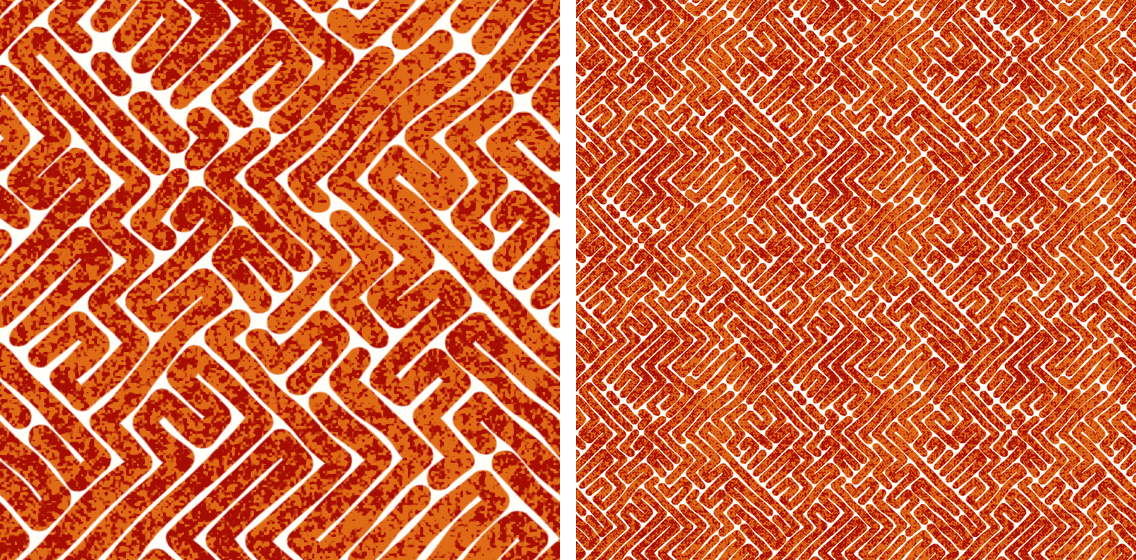
Left: one tile. Right: repeated 3 by 3.
This pattern is drawn by a Shadertoy shader. Its source:

```glsl
// Diagonal maze of rust-coloured worms on warm white, with speckled ink.
// A binary-tree maze on 2x2 blocks is outlined by a winding path; random
// cuts break it into worms, drawn as a distance to lattice segments.

const float TAU = 6.2831853;
const float TURNS = 14.0; // lattice steps per tile, even so that blocks wrap

float hash(vec2 p) {
    return fract(sin(dot(p, vec2(127.1, 311.7))) * 43758.5453);
}

vec2 wrap(vec2 cell, float period) {
    return floor(mod(cell + 0.5, period));
}

// Value noise that repeats after one canvas
float noise(vec2 uv, float freq) {
    vec2 p = uv * freq, i = floor(p), f = fract(p);
    f = f * f * (3.0 - 2.0 * f);
    vec2 a = wrap(i, freq), b = wrap(i + 1.0, freq);
    vec2 seed = vec2(freq * 0.37);
    return mix(mix(hash(a + seed), hash(vec2(b.x, a.y) + seed), f.x),
               mix(hash(vec2(a.x, b.y) + seed), hash(b + seed), f.x), f.y);
}

// Random value per block, repeating along the diagonal lattice
float blockHash(vec2 b, float seed) {
    return hash(wrap(vec2(b.x + b.y, b.x - b.y), TURNS) + seed);
}

// Each block opens into one neighbour: the next along x or along y
bool opens(vec2 b, vec2 axis) {
    return (blockHash(b, 3.7) < 0.5) == (axis.x > 0.5);
}

// Is node n joined to node n + axis?
bool linked(vec2 n, vec2 axis) {
    vec2 b = floor(n * 0.5), local = n - 2.0 * b, outward = axis.yx;
    if (dot(local, axis) > 0.5) return opens(b, axis);
    float far = dot(local, outward);
    bool passage = opens(b - outward * (1.0 - far), outward);
    float side = 2.0 * axis.x + far;
    float cut = floor(5.0 * blockHash(b, 9.2)); // 4 leaves the block whole
    return !passage && abs(side - cut) > 0.5;
}

// Distance to a unit segment, with slightly pointed caps
float segment(vec2 p, vec2 axis) {
    float beyond = max(abs(dot(p, axis) - 0.5) - 0.5, 0.0);
    float across = abs(dot(p, axis.yx));
    return pow(pow(beyond, 1.75) + pow(across, 1.75), 1.0 / 1.75);
}

float worms(vec2 w) {
    vec2 home = floor(w + 0.5);
    float d = 2.0;
    for (int j = -1; j <= 1; j++)
    for (int i = -1; i <= 1; i++) {
        vec2 n = home + vec2(i, j);
        if (linked(n, vec2(1, 0))) d = min(d, segment(w - n, vec2(1, 0)));
        if (linked(n, vec2(0, 1))) d = min(d, segment(w - n, vec2(0, 1)));
    }
    return d;
}

void mainImage(out vec4 fragColor, in vec2 fragCoord) {
    vec2 uv = fragCoord / iResolution.xy;

    // Gentle hand-drawn sway, then rotation onto the diagonals
    vec2 p = uv + 0.004 * sin(TAU * (3.0 * uv.yx + vec2(0.1, 0.6)))
                + 0.003 * sin(TAU * (2.0 * uv + 3.0 * uv.yx + vec2(0.4, 0.0)))
                + 0.0015 * sin(TAU * (7.0 * uv.yx - 4.0 * uv));
    vec2 w = TURNS * vec2(p.x + p.y, p.y - p.x);

    // Ink mask: the half width in lattice steps swells and tapers
    float halfWidth = 0.365 + 0.115 * noise(uv, 17.0);
    float soft = max(0.045, 14.0 / iResolution.y);
    float ink = 1.0 - smoothstep(-soft, soft, worms(w) - halfWidth);

    // Two-tone speckle, denser in some regions
    float grain = 0.40 * noise(uv, 211.0) + 0.31 * noise(uv, 109.0)
                + 0.14 * noise(uv, 43.0) + 0.15 * noise(uv, 5.0);
    float speckle = smoothstep(0.43, 0.60, grain);

    vec3 orange = vec3(0.875, 0.42, 0.09);
    vec3 darkRed = vec3(0.66, 0.05, 0.01);
    vec3 paper = vec3(1.0, 0.995, 0.975);
    fragColor = vec4(mix(paper, mix(orange, darkRed, speckle), ink), 1.0);
}
```
